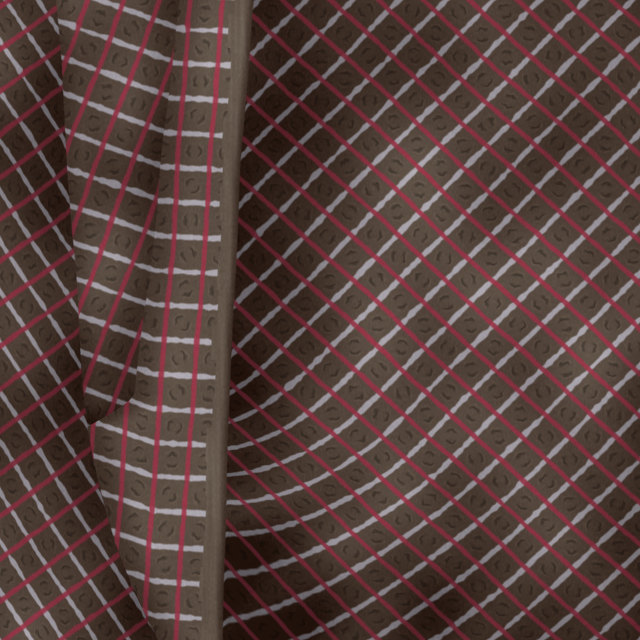
Give the GLSL for this texture, as a three.js fragment shader.

```glsl
varying vec2 vUv;

vec2 hash(vec2 c) {
  c = vec2(dot(c, vec2(127.1, 311.7)), dot(c, vec2(269.5, 183.3)));
  return 2.0 * fract(sin(c) * 43758.5) - 1.0;
}

// Gradient noise, about -0.7 to 0.7
float noise(vec2 p) {
  vec2 i = floor(p), f = fract(p), u = f * f * (3.0 - 2.0 * f);
  float low = mix(dot(hash(i), f), dot(hash(i + vec2(1, 0)), f - vec2(1, 0)), u.x);
  float high = mix(dot(hash(i + vec2(0, 1)), f - vec2(0, 1)), dot(hash(i + 1.0), f - 1.0), u.x);
  return mix(low, high, u.y);
}

// Line on every whole number of coord, with an uneven painted edge
float stroke(float coord, float along, float halfWidth, float wear) {
  float id = floor(coord + 0.5);
  float wobble = noise(vec2(along * 2.3, id * 7.3 + 0.4));
  float knots = noise(vec2(along * 5.0, id * 5.7 + 0.6));
  float d = abs(coord - id + 0.035 * wobble);
  float w = halfWidth + wear * (0.06 * knots + 0.03 * wobble);
  return 1.0 - smoothstep(w - 0.04, w + 0.04, d);
}

// Faint broken ring pressed into the middle of each cell
float embossedRing(vec2 cell) {
  vec2 m = fract(cell) - 0.5;
  float radius = length(m) + 0.09 * noise(cell * 7.0);
  float turn = 3.0 * hash(floor(cell)).x;
  float gaps = smoothstep(-0.9, 0.6, sin(2.0 * atan(m.y, m.x + 0.0001) + turn));
  float dark = 1.0 - smoothstep(0.0, 0.08, abs(radius - 0.19));
  float light = 1.0 - smoothstep(0.0, 0.06, abs(radius - 0.27));
  return gaps * (dark - 0.3 * light);
}

// cell.x counts white lines, cell.y counts red lines
vec3 checkedCloth(vec2 cell, float shade, float printed) {
  shade = clamp(shade, 0.0, 1.1);
  vec3 cloth = mix(vec3(0.125, 0.065, 0.04), vec3(0.46, 0.41, 0.36), shade);
  float light = 0.52 + 0.6 * shade;
  float white = stroke(cell.x, cell.y, 0.078, 1.0);
  float red = stroke(cell.y, cell.x, 0.074, 0.4);
  vec3 color = cloth * (1.0 - 0.25 * printed * embossedRing(cell));
  color = mix(color, vec3(0.74, 0.72, 0.76) * light, 0.92 * white * printed);
  return mix(color, vec3(0.65, 0.22, 0.30) * light, 0.9 * red * printed);
}

float rightOf(float x, float edge) {
  return smoothstep(-0.0016, 0.0016, x - edge);
}

void main() {
  // y runs down the hanging cloth
  vec2 p = vec2(vUv.x, 1.0 - vUv.y);
  p += 0.006 * vec2(noise(p * 6.0), noise(p * 6.0 + 31.0));
  float x = p.x, y = p.y;

  // Edges of the hanging folds
  float droop = max(y - 0.6, 0.0);
  float pleatEdge = 0.087 + 0.07 * y + 0.55 * droop * droop;
  float foldEdge = max(0.28 - 0.112 * y - 0.1 * smoothstep(0.61, 0.7, y), pleatEdge);
  float hemEdge = 0.397 - 0.08 * y + 0.031 * y * y;

  // Soft creases and fine weave
  float crease = 0.42 * noise(vec2(x + y, y - x) * vec2(5.0, 2.2) + 4.0);
  crease += 0.22 * noise(vec2(x * 9.0 - y * 5.0, y * 4.0 + x * 3.0));
  float grain = 0.09 * noise(p * vec2(310.0, 190.0)) + 0.05 * noise(p * 80.0);
  float texture = crease + grain;

  // Far left cloth
  float shade = 0.22 + 0.32 * smoothstep(0.0, 0.11, pleatEdge - x);
  shade -= 0.28 * (1.0 - smoothstep(0.0, 0.16, length((p - vec2(0.03, 0.25)) * vec2(1.0, 0.8))));
  vec2 cell = vec2((y - 1.55 * x - 0.065) / 0.078, (y + 0.75 * x - 0.143) / 0.0664);
  vec3 color = checkedCloth(cell, shade + texture, 1.0);

  // Slanted pleat
  shade = 0.2 + 0.34 * smoothstep(0.0, 0.07, foldEdge - x);
  shade -= 0.16 * (1.0 - smoothstep(0.0, 0.03, x - pleatEdge));
  cell = vec2((y - 0.36 * x) / 0.056, (x + 0.38 * y - 0.137) / 0.056);
  color = mix(color, checkedCloth(cell, shade + texture, 1.0), rightOf(x, pleatEdge));

  // Front fold with its bare hem
  float bend = 0.3 * max(0.24 - x, 0.0);
  cell = vec2((y - 0.048 - 0.05 * (x - 0.325) + bend) / 0.054, (x - 0.297 + 0.075 * y) / 0.051);
  float stripeEnd = 0.364 - 0.055 * y + 0.005 * hash(vec2(floor(cell.x + 0.5), 3.0)).x;
  float bare = rightOf(x, stripeEnd);
  shade = 0.4 + 0.3 * smoothstep(0.0, 0.06, x - foldEdge) + 0.08 * bare;
  shade += 0.16 * bare * noise(vec2(x * 160.0, y * 9.0));
  shade -= 0.45 * (1.0 - smoothstep(0.0, 0.014, hemEdge - x));
  vec3 fold = checkedCloth(cell, shade + 0.4 * crease + grain, 1.0 - bare);
  color = mix(color, fold, rightOf(x, foldEdge));

  // Wide diagonal cloth, gathered at its lower left
  float reach = max(0.04, 0.078 + 0.4 * (y - 0.65));
  float gather = 2.4 * smoothstep(0.547, 0.885, y) * exp(-max(x - 0.355, 0.0) / reach);
  cell = vec2((x + y - 0.77) / 0.0729 + gather, (y - 0.92 * x) / 0.0677 + 0.35 * gather);
  shade = 0.06 + 0.4 * smoothstep(-0.01, 0.28, x - hemEdge);
  vec2 glow = p - vec2(0.76, 0.55);
  shade += 0.22 * exp(-12.0 * dot(glow, glow));
  shade -= 0.2 * smoothstep(0.8, 1.0, y) + 0.1 * smoothstep(0.88, 1.0, x);
  shade += 0.09 * gather * sin(6.28 * (cell.x * 0.35 + x * 2.0));
  color = mix(color, checkedCloth(cell, shade + texture, 1.0), rightOf(x, hemEdge));

  gl_FragColor = vec4(clamp(color, 0.0, 1.0), 1.0);
}
```
